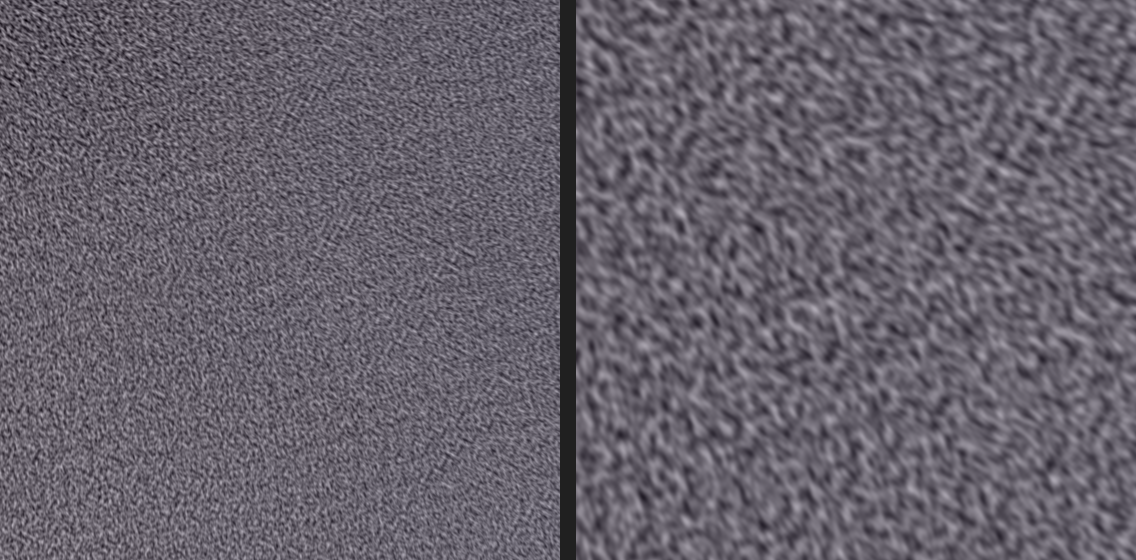
Left, the full canvas; right, a detail of the centre.
This texture is drawn by a three.js fragment shader. Its source:

```glsl
// Grey-violet woven cloth seen close up: fine gradient noise is smeared a little
// along a slowly turning direction to give short slanted grains, then shaded
// with faint weave ridges, a dark upper left corner and a slight cool drift.
varying vec2 vUv;

vec2 gradientAt(vec2 cell) {
  float h = fract(sin(dot(cell, vec2(127.1, 311.7))) * 43758.5453);
  return vec2(cos(6.28318 * h), sin(6.28318 * h));
}

float gradientNoise(vec2 p) {
  vec2 i = floor(p);
  vec2 f = fract(p);
  vec2 w = f * f * f * (f * (f * 6.0 - 15.0) + 10.0);
  float a = dot(gradientAt(i), f);
  float b = dot(gradientAt(i + vec2(1.0, 0.0)), f - vec2(1.0, 0.0));
  float c = dot(gradientAt(i + vec2(0.0, 1.0)), f - vec2(0.0, 1.0));
  float d = dot(gradientAt(i + vec2(1.0, 1.0)), f - vec2(1.0, 1.0));
  return mix(mix(a, b, w.x), mix(c, d, w.x), w.y);
}

// Grains lie shallow at the top and right, steep at the lower left
vec2 grainDirection(vec2 uv) {
  float lean = smoothstep(0.25, 0.95, 0.5 * (1.0 - uv.x) + 0.6 * (1.0 - uv.y));
  float angle = -mix(0.42, 1.45, lean) + 0.5 * gradientNoise(uv * 30.0 + 3.0);
  return vec2(cos(angle), sin(angle));
}

// Two scales of grain, averaged over a short stretch of that direction
float clothGrain(vec2 uv) {
  vec2 stride = grainDirection(uv) * 0.0019;
  mat2 turn = mat2(0.88, 0.475, -0.475, 0.88);
  float sum = 0.0;
  float total = 0.0;
  for (int k = -2; k <= 2; k++) {
    float t = float(k);
    float weight = exp(-0.5 * t * t);
    vec2 p = turn * (uv + stride * t);
    sum += weight * (gradientNoise(p * 150.0) + 0.55 * gradientNoise(p * 265.0 + 17.0));
    total += weight;
  }
  return sum / total;
}

// Faint broken rows rising to the right, crossed by fainter upright columns
float weaveRidges(vec2 uv) {
  float wobble = gradientNoise(uv * 6.0 + 40.0);
  float rows = sin(6.28318 * 22.0 * (uv.y - 0.22 * uv.x) + 2.5 * wobble);
  float columns = sin(6.28318 * 21.0 * (uv.x + 0.1 * uv.y) + 2.5 * wobble);
  float rowPatches = 0.7 + 1.4 * gradientNoise(uv * vec2(9.0, 20.0) + 11.0);
  float columnPatches = 0.7 + 1.4 * gradientNoise(uv * vec2(20.0, 9.0) + 31.0);
  return 0.015 * rows * rowPatches + 0.01 * columns * columnPatches;
}

void main() {
  vec2 uv = vUv;
  float corner = smoothstep(0.65, 0.0, length(uv - vec2(0.0, 1.0)));

  // Brightness: broad light, ridges, then grain, strongest at upper left
  float light = 0.407 + 0.025 * (0.5 - uv.y) - 0.035 * corner;
  light += 0.015 * gradientNoise(uv * 4.0) + 0.03 * gradientNoise(uv * 42.0 + 7.0);
  light += weaveRidges(uv);
  float contrast = 0.41 + 0.08 * (0.5 - uv.x) + 0.1 * corner;
  light += contrast * clothGrain(uv);

  // Tint: violet grey, slightly cooler to the right
  float cool = 0.008 * (uv.x - 0.5) + 0.004 * gradientNoise(uv * 6.0 + 25.0);
  vec3 cloth = vec3(light) + vec3(-cool, -0.02, 0.02 + cool);
  gl_FragColor = vec4(clamp(cloth, 0.0, 1.0), 1.0);
}
```
